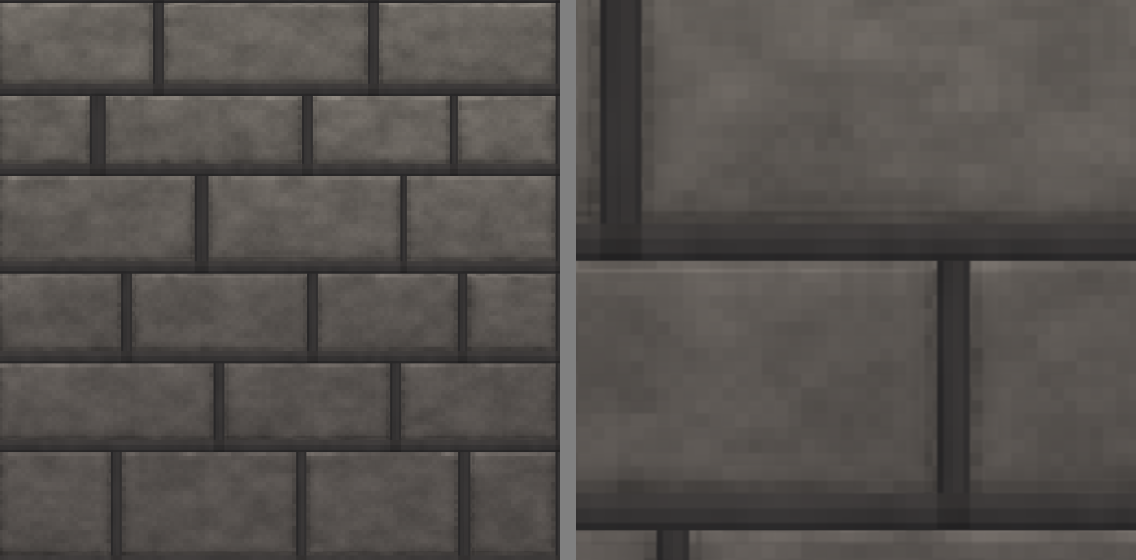
Left: the whole. Right: its middle third, enlarged.
Give the GLSL for this texture, as a three.js fragment shader.

```glsl
// Six courses of worn grey stone bricks with blocky mottling and dark two-tone mortar.
#define TEXELS 128.0     // blocks across the canvas
#define BED 0.0215       // height of a horizontal joint
#define MARGIN 0.992     // start of the dark right border
#define SOFT 0.0012      // edge smoothing
#define MOTTLE 0.34      // strength of the stone blotches
#define RIM 0.0075       // width of the worn brick rim
#define STONE_LOW vec3(0.335, 0.316, 0.304)
#define STONE_HIGH vec3(0.402, 0.384, 0.362)
#define MORTAR_LIGHT vec3(0.245, 0.233, 0.230)
#define MORTAR_MID vec3(0.208, 0.200, 0.200)
#define MORTAR_DARK vec3(0.160, 0.155, 0.158)

varying vec2 vUv;

float hash(vec2 p) {
  vec3 q = fract(vec3(p.xyx) * 0.1031);
  q += dot(q, q.yzx + 33.33);
  return fract((q.x + q.y) * q.z);
}

float valueNoise(vec2 p) {
  vec2 cell = floor(p);
  vec2 f = fract(p);
  f = f * f * (3.0 - 2.0 * f);
  float low = mix(hash(cell), hash(cell + vec2(1.0, 0.0)), f.x);
  float high = mix(hash(cell + vec2(0.0, 1.0)), hash(cell + 1.0), f.x);
  return mix(low, high, f.y);
}

// Upper edge of the bricks in each course, counted from the top
float courseTop(float r) {
  if (r < -0.5) return 1.2;
  if (r < 0.5) return 0.995;
  if (r < 1.5) return 0.829;
  if (r < 2.5) return 0.686;
  if (r < 3.5) return 0.512;
  if (r < 4.5) return 0.3516;
  if (r < 5.5) return 0.193;
  return -0.0135;
}

// Centres and widths of the upright joints in each course
void courseJoints(float r, out vec3 centre, out vec3 width) {
  width = vec3(0.0195);
  if (r < 0.5) centre = vec3(0.283, 0.667, 1.1);
  else if (r < 1.5) { centre = vec3(0.1745, 0.549, 0.8105); width = vec3(0.0286, 0.0195, 0.0143); }
  else if (r < 2.5) { centre = vec3(0.360, 0.7207, 1.1); width = vec3(0.0247, 0.0117, 0.02); }
  else if (r < 3.5) { centre = vec3(0.226, 0.558, 0.826); width.z = 0.0169; }
  else if (r < 4.5) centre = vec3(0.391, 0.7064, 1.1);
  else { centre = vec3(0.2077, 0.538, 0.829); width = vec3(0.0195, 0.0182, 0.022); }
}

float above(float edge, float x) {
  return smoothstep(edge - SOFT, edge + SOFT, x);
}

// Plateaus of one texel with softened steps between them
vec2 blocky(vec2 p) {
  vec2 t = p * TEXELS;
  return floor(t) + smoothstep(0.65, 1.0, fract(t));
}

vec3 stone(vec2 p, float toLeft, float toRight, float toTop, float toBottom, vec2 id) {
  vec2 t = blocky(p) + floor(id * 91.0);
  float blotch = valueNoise(t / vec2(6.0, 4.0));
  float patches = valueNoise(t / vec2(2.7, 1.8) + 17.0);
  float grain = valueNoise(t + 53.0);
  float mottle = 0.5 * blotch + 0.33 * patches + 0.17 * grain - 0.5;
  float tone = 1.0 + MOTTLE * mottle + 0.05 * (hash(id) - 0.5);
  tone += 0.07 * (toTop / (toTop + toBottom) < 0.0 ? 0.0 : toBottom / (toTop + toBottom) - 0.5);

  // Pale worn upper edge and corners
  float lip = 1.0 - above(RIM, toTop);
  tone += lip * (0.02 + 0.20 * patches);
  float corner = exp(-(toLeft + toTop) / 0.028) + 0.5 * exp(-(toRight + toTop) / 0.022);
  tone += 0.30 * corner * (0.3 + patches);

  // Shaded sides and foot
  float side = min(toLeft, toRight);
  tone *= mix(0.85 + 0.10 * grain, 1.0, above(RIM, side));
  tone *= mix(0.80 + 0.12 * patches, 1.0, above(RIM, toBottom));
  tone *= 0.93 + 0.07 * smoothstep(RIM, RIM * 3.0, min(side, toBottom));
  return mix(STONE_LOW, STONE_HIGH, smoothstep(0.15, 0.95, p.y)) * tone;
}

void main() {
  vec2 p = vUv;

  // Find the course, then the brick between its nearest joints
  float row = -1.0;
  for (int i = 0; i < 6; i++) if (p.y < courseTop(float(i))) row = float(i);
  float top = courseTop(row);
  float bedBase = courseTop(row + 1.0);
  vec3 centre, width;
  courseJoints(row, centre, width);
  float left = -0.003;
  float right = MARGIN;
  for (int k = 0; k < 3; k++) {
    float halfWidth = 0.5 * width[k];
    if (centre[k] < p.x) left = max(left, centre[k] + halfWidth);
    else right = min(right, centre[k] - halfWidth);
  }
  float toLeft = p.x - left;
  float toRight = right - p.x;
  float toTop = top - p.y;
  float toBottom = p.y - bedBase - BED;
  float inside = min(toLeft, toRight);

  // Upright joints: dark rims around a lighter core
  float wear = 0.94 + 0.12 * valueNoise(blocky(p) / vec2(2.0, 5.0));
  vec3 upright = mix(MORTAR_DARK, MORTAR_MID, above(0.0038, -inside)) * wear;
  upright = mix(upright, MORTAR_LIGHT, 0.35 * above(0.0, toRight));

  // Bed joints: pale upper band, shadow, and a thin black line
  float height = p.y - bedBase;
  vec3 bed = mix(MORTAR_DARK, MORTAR_MID, above(0.0038, height));
  bed = mix(bed, MORTAR_LIGHT, above(0.0125, height)) * wear;
  bed *= mix(0.84, 1.0, above(0.0, inside));

  vec3 color = stone(p, max(toLeft, 0.0), max(toRight, 0.0), toTop, max(toBottom, 0.0), vec2(left * 37.0, row));
  color = mix(upright, color, above(0.0, inside));
  color = mix(bed, color, above(0.0, toBottom));
  color = mix(MORTAR_DARK, color, smoothstep(0.0, SOFT, toTop));
  gl_FragColor = vec4(color, 1.0);
}
```
